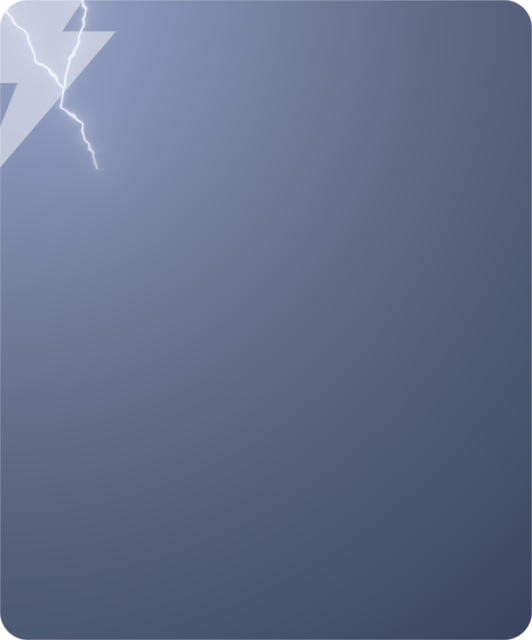
This background is drawn by a WebGL 2 fragment shader. Its source:

```glsl
#version 300 es
precision highp float;
// A slate-blue card with rounded corners, lit from its upper left corner.
// A pale bolt shape (polygon distance) and two glowing, jagged strands
// (segment distances, roughened by noise) lie over a radial gradient.

uniform vec2 u_resolution;
out vec4 fragColor;

// Lengths are in card widths, with y running down from the top.
const float CORNER_RADIUS = 0.053;
const float STOP_SPACING = 0.26;
const float VERTICAL_STRETCH = 0.97;
const float BOLT_OPACITY = 0.52;
const float CORE_WIDTH = 0.0021;
const float HALO_WIDTH = 0.006;
const float GLOW_WIDTH = 0.034;
const float JITTER = 0.005;
const float JITTER_SCALE = 85.0;
const vec3 PAGE_COLOR = vec3(1.0);
const vec3 BOLT_COLOR = vec3(0.97, 0.97, 0.98);
const vec3 GLOW_COLOR = vec3(0.90, 0.92, 1.0);

const int STOPS = 7;
const vec3 RAMP[STOPS] = vec3[STOPS](
    vec3(0.570, 0.620, 0.750), vec3(0.532, 0.582, 0.714),
    vec3(0.455, 0.505, 0.622), vec3(0.385, 0.430, 0.535),
    vec3(0.322, 0.370, 0.472), vec3(0.270, 0.322, 0.422),
    vec3(0.215, 0.250, 0.355));

const int CORNERS = 9;
const vec2 BOLT[CORNERS] = vec2[CORNERS](
    vec2(-0.020, -0.020), vec2(0.169, -0.020), vec2(0.117, 0.059),
    vec2(0.218, 0.059), vec2(-0.015, 0.333), vec2(-0.015, 0.277),
    vec2(0.033, 0.156), vec2(-0.020, 0.156), vec2(-0.020, 0.100));

// The main strand comes first, then the branch that joins it.
const int BRANCH_START = 12;
const int NODES = 18;
const vec2 STRANDS[NODES] = vec2[NODES](
    vec2(0.006, -0.020), vec2(0.014, 0.020), vec2(0.025, 0.041),
    vec2(0.053, 0.069), vec2(0.066, 0.112), vec2(0.097, 0.137),
    vec2(0.119, 0.167), vec2(0.116, 0.200), vec2(0.153, 0.231),
    vec2(0.159, 0.262), vec2(0.175, 0.287), vec2(0.184, 0.317),
    vec2(0.148, -0.010), vec2(0.162, 0.019), vec2(0.155, 0.053),
    vec2(0.147, 0.081), vec2(0.131, 0.112), vec2(0.121, 0.165));

float hash(vec2 p) {
    vec3 q = fract(p.xyx * 0.1031);
    q += dot(q, q.yzx + 33.33);
    return fract((q.x + q.y) * q.z);
}

float noise(vec2 p) {
    vec2 cell = floor(p), f = fract(p);
    f = f * f * (3.0 - 2.0 * f);
    return mix(mix(hash(cell), hash(cell + vec2(1, 0)), f.x),
               mix(hash(cell + vec2(0, 1)), hash(cell + vec2(1, 1)), f.x), f.y);
}

float segmentDistance(vec2 p, vec2 a, vec2 b) {
    vec2 ab = b - a;
    return length(p - a - ab * clamp(dot(p - a, ab) / dot(ab, ab), 0.0, 1.0));
}

float roundedBox(vec2 p, vec2 halfSize, float radius) {
    vec2 d = abs(p) - halfSize + radius;
    return length(max(d, 0.0)) + min(max(d.x, d.y), 0.0) - radius;
}

// Signed distance to the bolt, negative inside.
float boltDistance(vec2 p) {
    float d = 1e3, side = 1.0;
    for (int i = 0; i < CORNERS; i++) {
        vec2 a = BOLT[i], b = BOLT[(i + 1) % CORNERS];
        d = min(d, segmentDistance(p, a, b));
        if ((a.y > p.y) != (b.y > p.y) &&
            p.x < a.x + (b.x - a.x) * (p.y - a.y) / (b.y - a.y)) side = -side;
    }
    return side * d;
}

float strandDistance(vec2 p) {
    float d = 1e3;
    for (int i = 1; i < NODES; i++)
        if (i != BRANCH_START) d = min(d, segmentDistance(p, STRANDS[i - 1], STRANDS[i]));
    return d;
}

vec3 gradient(vec2 p) {
    float t = length(p * vec2(1.0, VERTICAL_STRETCH)) / STOP_SPACING;
    int i = min(int(t), STOPS - 2);
    return mix(RAMP[i], RAMP[i + 1], clamp(t - float(i), 0.0, 1.0));
}

void main() {
    float pixel = 1.0 / u_resolution.x;
    vec2 size = vec2(1.0, u_resolution.y * pixel);
    vec2 p = vec2(gl_FragCoord.x, u_resolution.y - gl_FragCoord.y) * pixel;

    // Lit card and bolt
    vec3 color = gradient(p);
    float bolt = smoothstep(pixel, -pixel, boltDistance(p));
    color = mix(color, BOLT_COLOR, BOLT_OPACITY * bolt);

    // Strands: wide glow, halo and thin core
    vec2 wobble = vec2(noise(p * JITTER_SCALE), noise(p * JITTER_SCALE + 37.0)) - 0.5;
    float d = strandDistance(p + JITTER * wobble);
    float fade = mix(1.0, 0.55, smoothstep(0.24, 0.32, p.y));
    float light = 0.17 * exp(-d / GLOW_WIDTH) + 0.28 * exp(-d / HALO_WIDTH);
    color = mix(color, GLOW_COLOR, light * fade);
    color = mix(color, vec3(1.0), 0.75 * fade * exp(-d * d / (CORE_WIDTH * CORE_WIDTH)));

    // Rounded corners
    float card = roundedBox(p - 0.5 * size, 0.5 * size, CORNER_RADIUS);
    fragColor = vec4(mix(color, PAGE_COLOR, smoothstep(-pixel, pixel, card)), 1.0);
}
```
